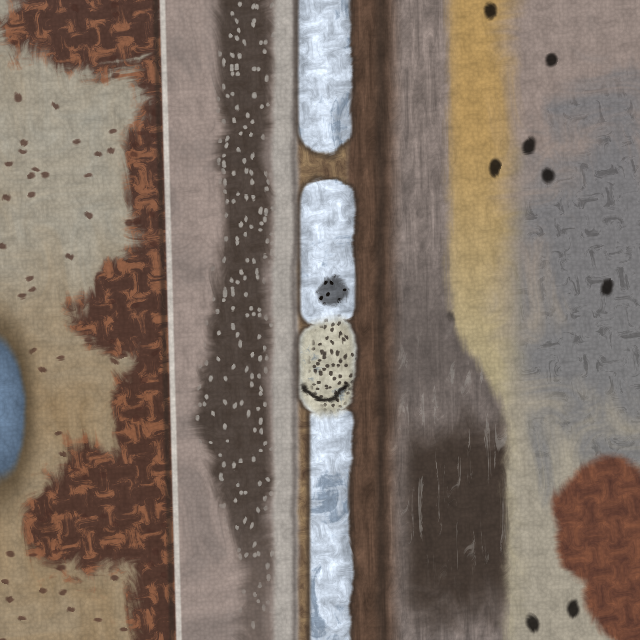
Write a Shadertoy shader that draws this texture.

```glsl
// Weathered steel plates joined by a broken vertical weld bead.
// Soft masks place rust, soot and heat tint; layered sines mottle them
// and cellular noise adds pits and flakes.

const vec3 STONE = vec3(.62, .59, .53), TAN = vec3(.57, .48, .36);
const vec3 PINK = vec3(.60, .54, .51), PALE = vec3(.72, .70, .67);
const vec3 RUST = vec3(.29, .19, .16), ORANGE = vec3(.50, .32, .23);
const vec3 BROWN = vec3(.35, .27, .22), SOOT = vec3(.20, .17, .15);
const vec3 GREY = vec3(.47, .43, .41), STEEL = vec3(.46, .46, .47);
const vec3 HEAT = vec3(.69, .56, .34), CREAM = vec3(.72, .67, .53);
const vec3 BEAD = vec3(.75, .79, .84), BLUE = vec3(.36, .43, .51);
const float WARP = .007, GRAIN = .13;

vec2 hash2(vec2 p) {
    vec3 q = fract(p.xyx * vec3(.1031, .1030, .0973));
    q += dot(q, q.yzx + 33.33);
    return fract((q.xx + q.yz) * q.zy);
}

// Layered, self-warped sines, about -1 to 1
float clouds(vec2 p) {
    float sum = 0., amp = .6;
    for (int i = 0; i < 5; i++) {
        p = mat2(.8, .6, -.6, .8) * p + 1.7;
        p += .8 * sin(p.yx * 1.3);
        sum += amp * sin(p.x) * cos(p.y);
        p *= 1.8;
        amp *= .62;
    }
    return sum;
}

// Distance to the nearest cell seed, and its random value
vec2 cells(vec2 p) {
    vec2 best = vec2(9, 0);
    for (int k = 0; k < 9; k++) {
        vec2 id = floor(p) + vec2(k % 3 - 1, k / 3 - 1), h = hash2(id);
        float d = length(p - id - .15 - .7 * h);
        if (d < best.x) best = vec2(d, fract(h.x * 7.3 + h.y * 5.1));
    }
    return best;
}

float flecks(vec2 p, float share) {
    vec2 c = cells(p);
    return smoothstep(.42, .18, c.x) * step(c.y, share);
}

float band(float x, float a, float b, float soft) {
    return smoothstep(a - soft, a + soft, x) * (1. - smoothstep(b - soft, b + soft, x));
}

float hill(vec2 p, float x, float y, float rx, float ry) {
    return 1. - length((p - vec2(x, y)) / vec2(rx, ry));
}

float roundBox(vec2 p, vec2 halfSize, float r) {
    vec2 q = abs(p) - halfSize + r;
    return length(max(q, 0.)) + min(max(q.x, q.y), 0.) - r;
}

vec3 leftPlate(vec2 p, float n, float fine) {
    vec3 c = mix(STONE, TAN, .75 * smoothstep(.4, .75, 1.1 - p.y) + .2 * n);
    float r = max(hill(p, .15, 1., .15, .11), hill(p, .2, .51, .085, .08));
    r = max(r, max(hill(p, .2, .2, .16, .11), hill(p, .25, .3, .075, .38)));
    r = max(r, .5 * hill(p, .27, .75, .055, .4));
    float mask = smoothstep(-.12, .16, r + .28 * n + .1 * fine);
    c = mix(c, mix(RUST, ORANGE, smoothstep(-.1, .7, fine + .4 * n)), .9 * mask);
    c = mix(c, RUST, .7 * flecks(p * vec2(48, 70), .1));
    // Blue disc with a shaded rim
    float disc = hill(p, -.005, .36, .045, .115);
    c = mix(c, TAN * .65, smoothstep(-.7, .05, disc));
    return mix(c, BLUE * (.85 + .4 * disc), smoothstep(-.1, .15, disc));
}

vec3 middleStrips(vec2 p, float n, float fine) {
    vec3 c = mix(PINK, GREY, .6 * smoothstep(-.2, .8, n + .4 * fine));
    // Granular soot, bulging left below its middle
    float bulge = (p.y - .38) / .14;
    float left = .345 - .035 * exp(-bulge * bulge) + .035 * (1. - smoothstep(.05, .3, p.y));
    float soot = band(p.x + .012 * n, left, .422, .014) * mix(.55, 1., smoothstep(.02, .25, p.y));
    c = mix(c, SOOT * 1.25, soot * (.85 + .15 * fine));
    c = mix(c, PALE * .9, soot * .85 * flecks(p * vec2(95, 72), .33));
    // Smooth ridge beside the bead
    c = mix(c, PALE * .93, .85 * band(p.x, .427, .466, .006));
    return mix(c, GREY * .8, .65 * band(p.x, .456, .464, .004));
}

vec3 rightPlate(vec2 p, float n, float fine, float streak) {
    vec3 c = mix(STONE, PINK * .95, smoothstep(.25, .85, p.y));
    float steel = smoothstep(-.1, .5, hill(p, .95, .56, .17, .34) + .3 * n);
    c = mix(c, STEEL * (1. - .3 * smoothstep(.1, .8, fine)), .85 * steel);
    c = mix(c, mix(CREAM * .93, HEAT, smoothstep(.35, .85, p.y)), .9 * band(p.x, .69, .79 + .02 * n, .035));
    float r = max(hill(p, .95, .18, .085, .11), hill(p, 1., .09, .09, .12));
    c = mix(c, mix(RUST * 1.25, ORANGE, .4 + .4 * fine), smoothstep(-.05, .12, r + .1 * n));
    c = mix(c, SOOT * .4, .85 * flecks(p * vec2(32, 25), .04));
    // Brushed strip that widens downward into soot
    float edge = .79 - .09 * smoothstep(.34, .53, p.y) + .006 * streak;
    vec3 s = mix(GREY, PINK * .9, .6 * smoothstep(.5, .9, p.y)) * (1. + .17 * streak);
    s = mix(s, SOOT * 1.3, band(p.x, .635, .81, .02) * band(p.y + .03 * n, .05, .325, .05));
    s = mix(s, GREY * .75, .6 * band(p.y, .37, .55, .07));
    s = mix(s, PALE * .8, .5 * smoothstep(.35, .9, streak) * band(p.y, .12, .46, .05));
    s = mix(s, BROWN * (1. + .2 * streak), band(p.x, .53, .615, .018));
    s = mix(s, SOOT, .6 * band(p.x, .588, .603, .008));
    return mix(s, c, smoothstep(edge - .012, edge + .012, p.x));
}

vec3 weld(vec3 c, vec2 p, float n, float fine) {
    c = mix(c, mix(BROWN, TAN, .6 + .4 * fine), band(p.x, .467, .545, .005));
    float d = roundBox(p - vec2(.508, .91), vec2(.043, .155), .04);
    d = min(d, roundBox(p - vec2(.511, .605), vec2(.043, .117), .035));
    d = min(d, roundBox(p - vec2(.516, .16), vec2(.033, .2), .012));
    float lump = roundBox(p - vec2(.51, .425), vec2(.044, .073), .035);
    d = min(d, lump) + .003 * n;
    float side = (p.x - .505) / .045, bow = side * side;
    float ripple = sin(190. * (p.y - .025 * bow) + 2. * n);
    vec3 b = BEAD * (1.08 - .24 * bow + .035 * ripple + .12 * fine);
    b = mix(b, CREAM, .65 * (1. - smoothstep(-.012, .012, lump)));
    b = mix(b, BLUE * .85, .6 * smoothstep(.25, .9, n + .5 * fine));
    c = mix(c, SOOT, .6 * (1. - smoothstep(0., .009, d)));
    c = mix(c, b, 1. - smoothstep(-.005, .002, d));
    // Crater, pores and dark crescent
    float pits = flecks(p * 105., .65);
    float crater = smoothstep(0., .35, hill(p, .519, .545, .027, .026) + .2 * fine);
    c = mix(c, SOOT * .4, crater * (.6 + .4 * pits));
    c = mix(c, SOOT, .8 * pits * smoothstep(0., .35, hill(p, .52, .43, .042, .085)));
    vec2 q = p - vec2(.508, .412);
    float arc = band(length(q) + .003 * fine, .031, .039, .003);
    return mix(c, SOOT * .4, .85 * arc * smoothstep(0., .015, -q.y));
}

void mainImage(out vec4 fragColor, in vec2 fragCoord) {
    vec2 uv = fragCoord / iResolution.xy;
    float n = clouds(uv * 24.), fine = clouds(uv * 105. + 4.);
    float streak = clouds(uv * vec2(180, 32));
    vec2 p = uv + WARP * vec2(.35 * n, clouds(uv * 30. + 8.));
    // Plates, raised edge and bead
    float seam = uv.x - .275 + .026 * uv.y;
    vec3 c = mix(leftPlate(p, n, fine), middleStrips(p, n, fine), smoothstep(-.002, .002, seam));
    c = mix(c, rightPlate(p, n, fine, streak), smoothstep(.535, .55, p.x));
    c = mix(c, SOOT, .6 * band(seam, -.01, -.002, .003));
    c = mix(c, PALE * 1.1, .9 * band(seam, .001, .009, .002));
    c = weld(c, p, n, fine);
    // Surface grain
    c *= 1. + GRAIN * (.6 * fine + .5 - cells(uv * 150.).x);
    fragColor = vec4(clamp(c, 0., 1.), 1);
}
```
